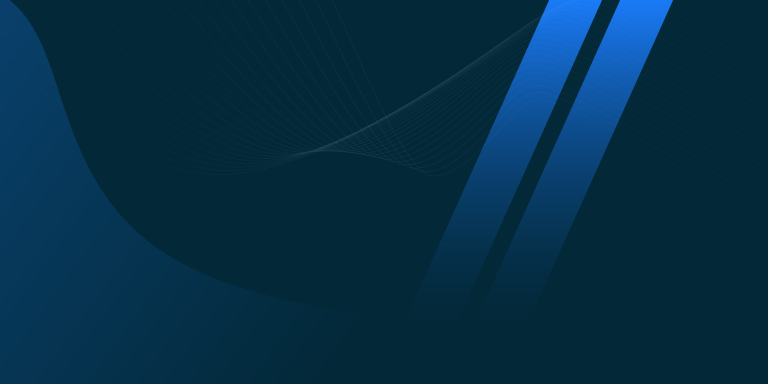
Give the GLSL for this background, as a Shadertoy shader.

```glsl
// Dark teal backdrop with a blue swell at the left, a mesh of faint wavy lines
// and two slanted blue bands that fade downwards. The mesh is a loop over one
// curve whose trough slides sideways; all shapes are analytic distances.

// Antialiased coverage of a signed distance (negative inside)
float cover(float dist, float pixel) {
    return clamp(0.5 - dist / pixel, 0.0, 1.0);
}

// Depth below the top of mesh line k (0..1) at position x
float meshDepth(float x, float k) {
    float dx = x - mix(0.57, 1.13, k);
    float reach = dx < 0.0 ? mix(0.60, 0.18, k) : mix(0.65, 0.28, k);
    float s = abs(dx) / reach;
    float trough = 0.453 - 0.25 * k * (1.0 - k) - 0.55 * s * s / (1.0 + s);
    float slope = mix(-0.06, 0.34, k) + 0.55 * (x - 1.6);
    float gap = trough - slope;
    return 0.5 * (trough + slope + sqrt(gap * gap + 0.008)); // smooth maximum
}

// Summed coverage of all mesh lines
float mesh(float x, float depth, float pixel) {
    const int LINES = 24;
    float sum = 0.0;
    for (int i = 0; i < LINES; i++) {
        float k = float(i) / float(LINES - 1);
        float y = meshDepth(x, k);
        float steepness = (meshDepth(x + 0.002, k) - y) / 0.002;
        float dist = abs(depth - y) / sqrt(1.0 + steepness * steepness);
        sum += cover(dist - 0.0008, pixel);
    }
    return min(sum, 2.0);
}

// Signed distance to the right-hand edge of the swell
float swell(float x, float depth) {
    float d = min(depth, 0.95);
    float bend = exp(-12.0 * d);
    float edge = 0.14 / (0.96 - d) - 0.036 - 0.085 * bend;
    float slope = 0.14 / ((0.96 - d) * (0.96 - d)) + 1.02 * bend;
    return (x - edge) / sqrt(1.0 + slope * slope);
}

void mainImage(out vec4 fragColor, in vec2 fragCoord) {
    float pixel = 1.0 / iResolution.y;
    vec2 p = fragCoord * pixel;
    float depth = 1.0 - p.y;
    vec3 teal = vec3(0.01, 0.155, 0.215);
    vec3 color = teal;

    // Swell, fading diagonally into the backdrop
    float fade = clamp(0.62 * p.x + 0.45 * depth, 0.0, 1.0);
    vec3 swellColor = mix(vec3(0.035, 0.25, 0.42), teal, fade);
    color = mix(color, swellColor, cover(swell(p.x, depth), pixel));

    // Two slanted bands, bright at the top
    float glow = pow(clamp(1.0 - depth / 0.9, 0.0, 1.0), 1.7);
    for (int i = 0; i < 2; i++) {
        float center = 1.499 + 0.185 * float(i) - 0.45 * depth;
        float dist = (abs(p.x - center) - 0.069) / sqrt(1.0 + 0.45 * 0.45);
        color = mix(color, vec3(0.10, 0.48, 0.97), glow * cover(dist, pixel));
    }

    // Faint line mesh, strongest near the middle
    float offset = p.x - 1.0;
    float strength = 0.025 + 0.055 * exp(-5.0 * offset * offset);
    color = mix(color, vec3(0.6, 0.8, 0.85), strength * mesh(p.x, depth, pixel));

    fragColor = vec4(color, 1.0);
}
```
